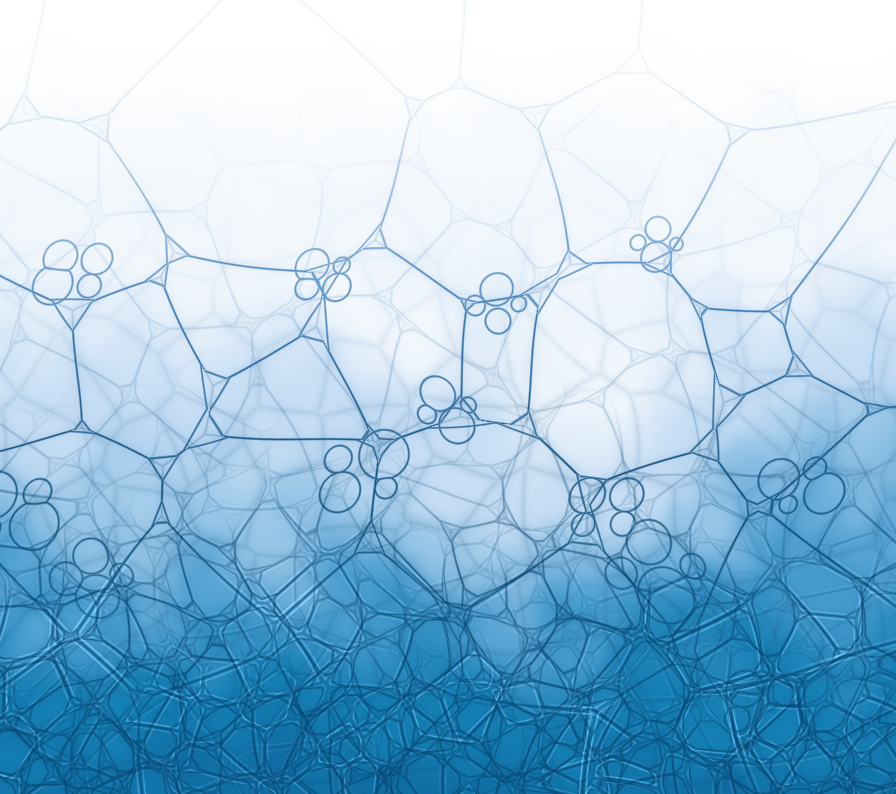
This texture is drawn by a Shadertoy shader. Its source:

```glsl
// Translucent soap foam: fine bubble walls fading from deep blue water up into white light.
#define WALL 0.0012   // half width of a sharp wall
#define CORNER 0.017  // size of the triangles where walls meet
#define BEND 0.0045   // curvature of the walls
#define CLOUD 0.075   // strength of the light patches
#define GLINT 0.30    // light edge beside a wall
#define INK_LOW vec3(0.02, 0.28, 0.46)
#define INK_HIGH vec3(0.27, 0.52, 0.76)
#define DEEP vec3(0.06, 0.43, 0.645)
#define BLUE vec3(0.08, 0.50, 0.71)
#define SKY vec3(0.29, 0.62, 0.82)
#define PALE vec3(0.78, 0.87, 0.96)
#define MIST vec3(0.95, 0.97, 0.99)
const int LARGE = 15, TOTAL = 35, GROUPS = 12;
// Large bubbles: centre and power radius, in canvas heights
const vec3 BUBBLES[LARGE] = vec3[LARGE](
  vec3(.506, .575, .067), vec3(.785, .535, .106), vec3(.63, .56, 0.),
  vec3(.33, .824, .161), vec3(.30, .611, .07), vec3(.352, .509, .05),
  vec3(.169, .548, .075), vec3(.03, .545, .07), vec3(.11, .695, .07),
  vec3(.60, .735, .09), vec3(.79, .775, .08), vec3(.945, .69, .07),
  vec3(.945, .567, .03), vec3(.99, .465, .045), vec3(1.075, .60, .07));
// Groups of small bubbles: centre and size
const vec3 CLUSTERS[GROUPS] = vec3[GROUPS](
  vec3(.41, .65, .024), vec3(.63, .62, .025), vec3(.825, .69, .022),
  vec3(.095, .655, .03), vec3(.56, .485, .026), vec3(.765, .355, .032),
  vec3(1.01, .39, .03), vec3(.96, .115, .034), vec3(.455, .40, .037),
  vec3(.83, .28, .042), vec3(.12, .27, .032), vec3(.02, .36, .036));

vec2 hash2(vec2 p) {
  return fract(sin(vec2(dot(p, vec2(127.1, 311.7)), dot(p, vec2(269.5, 183.3)))) * 4375.85);
}
// Three jittered rows lie below the large bubbles, one more along the top
vec3 bubble(int i) {
  if (i < LARGE) return BUBBLES[i];
  int k = i - LARGE;
  float row = float(k / 5), col = float(k % 5);
  vec2 at = vec2(.09 + .25 * col - .12 * mod(row, 2.), row > 2.5 ? .97 : .35 - .15 * row);
  at += (hash2(vec2(col, row)) - .5) * (row < .5 ? .03 : .13);
  return vec3(at, k == 3 ? .02 : .09 - .015 * row);
}
void keepNearest(inout vec2 walls, float d) {
  walls = d < walls.x ? vec2(d, walls.x) : vec2(walls.x, min(walls.y, d));
}
float power(vec2 p, vec3 b) { return dot(p - b.xy, p - b.xy) - b.z * b.z; }

// Two nearest wall distances of the large foam (power diagram)
vec2 largeFoam(vec2 p) {
  vec3 own = vec3(9, 9, 0);
  for (int i = 0; i < TOTAL; i++) {
    vec3 b = bubble(i);
    if (power(p, b) < power(p, own)) own = b;
  }
  vec2 walls = vec2(9);
  for (int i = 0; i < TOTAL; i++) {
    vec3 b = bubble(i);
    float gap = distance(b.xy, own.xy);
    if (gap > 1e-4) keepNearest(walls, (power(p, b) - power(p, own)) / (2. * gap));
  }
  return walls;
}
// Two nearest rims of the grouped small bubbles
vec2 smallRims(vec2 p) {
  vec2 rims = vec2(9);
  for (int i = 0; i < GROUPS * 4; i++) {
    vec3 g = CLUSTERS[i / 4];
    float a = float(i) * 1.57 + g.x * 40., r = g.z * (.62 + .25 * sin(float(i) * 2.7));
    keepNearest(rims, distance(p, g.xy + g.z * vec2(1.1 * cos(a), .8 * sin(a))) - r);
  }
  return rims;
}
// Two nearest wall distances and a cell value (cellular noise)
vec3 smallFoam(vec2 p, float scale, float seed) {
  vec2 q = p * scale + seed, cell = floor(q), home = cell, toHome = vec2(9), walls = vec2(9);
  for (int k = 0; k < 9; k++) {
    vec2 c = cell + vec2(k % 3, k / 3) - 1., r = c + hash2(c) - q;
    if (dot(r, r) < dot(toHome, toHome)) { toHome = r; home = c; }
  }
  for (int k = 0; k < 25; k++) {
    vec2 c = home + vec2(k % 5, k / 5) - 2., r = c + hash2(c) - q;
    if (k != 12) keepNearest(walls, dot(.5 * (r + toHome), normalize(r - toHome)));
  }
  return vec3(walls / scale, hash2(home + 7.).x);
}
float stroke(float d, float halfWidth) {
  float px = 1. / iResolution.y;
  return 1. - smoothstep(halfWidth - px, halfWidth + px, abs(d));
}
// Walls that open into a small triangle at each junction
float film(vec2 walls, float corner) {
  float edge = (walls.x + walls.y - corner) / 1.73;
  return max(stroke(walls.x, WALL) * mix(.3, 1., smoothstep(-.002, .002, edge)), .85 * stroke(edge, WALL));
}
float glow(vec2 p, float x, float y, float size) {
  return exp(-dot(p - vec2(x, y), p - vec2(x, y)) / (size * size));
}
float clouds(vec2 p) {
  float sum = 0.;
  for (float amp = .5; amp > .1; amp *= .6) {
    p = mat2(.8, .6, -.6, .8) * p * 1.6 + .37;
    sum += amp * sin(p.x * 8. + 1.6 * sin(p.y * 6.)) * sin(p.y * 9. + 1.);
  }
  return sum;
}
vec3 water(float h) {
  vec3 c = mix(mix(DEEP, BLUE, smoothstep(-.04, .1, h)), SKY, smoothstep(.11, .27, h));
  c = mix(c, mix(SKY, PALE, .55), smoothstep(.23, .36, h));
  c = mix(mix(c, PALE, smoothstep(.33, .49, h)), MIST, smoothstep(.48, .7, h));
  return mix(c, vec3(1), smoothstep(.7, .98, h));
}
void mainImage(out vec4 fragColor, in vec2 fragCoord) {
  vec2 p = fragCoord / iResolution.y, bend = BEND * sin(p.yx * vec2(23, 19) + vec2(.4, 2.1)), q = p + 2.2 * bend;
  float low = 1. - smoothstep(.12, .5, p.y), patches = clouds(p);
  // Blurred light and walls behind the foam
  vec3 haze = smallFoam(q, 11., 3.7);
  float h = p.y + CLOUD * patches * (1. - smoothstep(.6, .95, p.y)) + .05 * (haze.z - .5) * smoothstep(0., .03, haze.x);
  h += .15 * glow(p, .76, .47, .13) + .08 * glow(p, .6, .35, .13) + .07 * glow(p, .64, .14, .09);
  h += .1 * glow(p, .5, .57, .09) - .1 * glow(p, 1.12, .42, .17) + .06 * glow(p, .15, .37, .1);
  vec3 color = water(h), ink = mix(INK_LOW, INK_HIGH, smoothstep(.28, .75, p.y));
  color = mix(color, ink, .15 * (1. - smoothstep(.4, .85, p.y)) * exp(-haze.x * 260.));
  // Scattered foam: a pale upper layer, then finer layers below
  for (float k = 0.; k < 4.; k++) {
    float y = p.y + .08 * clouds(p + k);
    vec3 cell = smallFoam(q, 7.5 + 3.5 * k, 11.3 + 5.1 * k);
    float reach = k < .5 ? .3 - .3 * smoothstep(.5, .95, y) : 1. - smoothstep(.3 - .08 * k, .66 - .13 * k, y);
    color += GLINT * reach * low * stroke(cell.x - .0035, .0007) * cell.z * cell.z;
    color = mix(color, ink, reach * (.15 * exp(-cell.x * 200.) + .68 * film(cell.xy, .013)));
  }
  // Large foam in focus
  vec2 walls = largeFoam(p + bend), rims = smallRims(p + bend);
  float corner = CORNER * (1. + .5 * sin(p.x * 19.) * sin(p.y * 23.));
  float ease = (1. - .92 * smoothstep(.58, .93, p.y)) * mix(.7, 1., smoothstep(.2, .4, p.y));
  color += GLINT * low * stroke(walls.x - .004, .0007) * smoothstep(-.2, .5, patches);
  float groups = max(stroke(rims.x, WALL), stroke(.5 * (rims.y - rims.x), WALL) * step(rims.x, 0.));
  color = mix(color, ink, ease * max(film(walls, corner), max(.85 * groups, .1 * exp(-walls.x * 200.))));
  fragColor = vec4(clamp(color, 0., 1.), 1);
}
```
